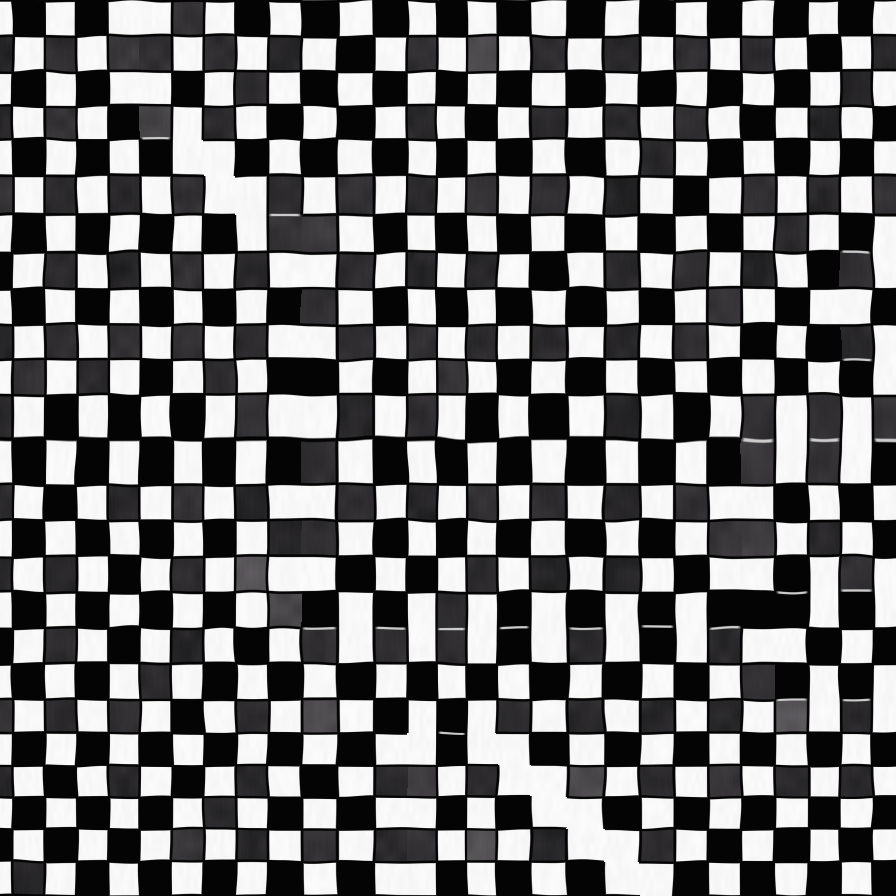
Write a Shadertoy shader that draws this pattern.

```glsl
// Uneven black, grey and white checkerboard with dislocated phase regions.

#define GRID vec2(27.09, 25.0)
#define OFFSET vec2(0.647, 0.0)
#define SEAM 0.0015
#define SCRATCH 0.0013
#define WOBBLE 0.09
#define GREY_ODD_ROW 0.72
#define GREY_EVEN_ROW 0.12
#define WHITE vec3(0.985)
#define BLACK vec3(0.015)
#define GREY vec3(0.178, 0.172, 0.180)

float hash(vec2 p) {
    return fract(sin(dot(p, vec2(127.1, 311.7))) * 43758.545);
}

float noise(vec2 p) {
    vec2 i = floor(p), f = fract(p);
    f = f * f * (3.0 - 2.0 * f);
    return mix(mix(hash(i), hash(i + vec2(1, 0)), f.x),
               mix(hash(i + vec2(0, 1)), hash(i + vec2(1, 1)), f.x), f.y);
}

float bump(float x, float center, float width) {
    float t = (x - center) / width;
    return exp(-t * t);
}

// Stretch and squeeze columns and rows, then bow their edges slightly.
vec2 warpGrid(vec2 g) {
    float dx = -0.10 + 0.18 * cos(6.2832 * (g.x - 24.0) / 26.0)
             + 0.25 * bump(g.x, 12.3, 1.8) - 0.18 * bump(g.x, 16.5, 2.0);
    float dy = 0.52 * (smoothstep(11.0, 13.5, g.y) - smoothstep(19.2, 25.0, g.y))
             - 0.12 * bump(g.y, 4.3, 1.3) + 0.06 * bump(g.y, 8.5, 2.0);
    vec2 bow = vec2(noise(g * 1.1 + 7.3), noise(g * 1.1 + 41.9)) - 0.5;
    return g - vec2(dx, dy) + WOBBLE * bow;
}

// Regions where the checkerboard phase is inverted; rows count downward.
bool isFlipped(vec2 id) {
    float wall = 5.0 + clamp((id.y - 3.0) * 1.5, 0.0, 5.0);
    bool upper = id.x >= wall && id.y < 17.0 && !(id.x >= 23.0 && id.y >= 12.0);
    bool lower = id.x >= 13.0 && id.y >= 20.0 && id.x < id.y - 4.0;
    bool sideHigh = id.x >= 26.0 && abs(id.y - 8.0) < 1.5;
    bool sideLow = id.x >= 24.0 && abs(id.y - 17.0) < 1.5;
    return (upper || lower) != (sideHigh || sideLow);
}

bool isDark(vec2 id) {
    return (mod(id.x + id.y, 2.0) > 0.5) != isFlipped(id);
}

// Dark tiles are black or charcoal, with paler wear where two of them merge.
vec3 darkTile(vec2 id, vec2 f, bool merged) {
    float chance = mod(id.y, 2.0) > 0.5 ? GREY_ODD_ROW : GREY_EVEN_ROW;
    float isGrey = step(hash(id + 3.7), chance);
    float tone = 0.78 + 0.4 * hash(id + 19.1);
    tone += 0.8 * step(0.95, hash(id + 57.3));
    if (merged && hash(id + 83.0) > 0.45) {
        isGrey = 1.0;
        tone += 0.6 * hash(id + 11.0);
    }
    float cloud = noise(id * 5.0 + f * 2.5) - 0.5;
    float brush = noise(vec2(f.x * 18.0, f.y * 2.0) + id * 9.0) - 0.5;
    return mix(BLACK, GREY * (tone + 0.3 * cloud + 0.08 * brush), isGrey);
}

void mainImage(out vec4 fragColor, in vec2 fragCoord) {
    vec2 uv = fragCoord / iResolution.xy;
    vec2 g = warpGrid(vec2(uv.x, 1.0 - uv.y) * GRID + OFFSET);
    vec2 id = floor(g);
    vec2 f = g - id - 0.5;
    float aa = max(0.75 / iResolution.y, 0.0006);

    // Distance to the nearest edge on each axis and the tile beyond it.
    vec2 side = vec2(f.x < 0.0 ? -1.0 : 1.0, f.y < 0.0 ? -1.0 : 1.0);
    vec2 edge = (0.5 - abs(f)) / GRID;
    bool dark = isDark(id);
    bool sameX = isDark(id + vec2(side.x, 0.0)) == dark;
    bool sameY = isDark(id + vec2(0.0, side.y)) == dark;

    // Seams vanish between joined tiles of one kind.
    float nearest = min(sameX ? 1.0 : edge.x, sameY ? 1.0 : edge.y);
    float inside = smoothstep(SEAM - aa, SEAM + aa, nearest);

    bool merged = dark && (isDark(id + vec2(1, 0)) || isDark(id - vec2(1, 0)));
    vec3 paper = WHITE - 0.025 * noise(g * vec2(9.0, 3.0));
    vec3 tile = dark ? darkTile(id, f, merged) : paper;
    vec3 color = mix(BLACK, tile, inside);

    // Pale scratch between vertically joined dark tiles.
    if (dark && sameY) {
        float line = 1.0 - smoothstep(SCRATCH - aa, SCRATCH + aa, edge.y);
        line *= smoothstep(0.5, 0.36, abs(f.x));
        color = mix(color, vec3(0.80), line);
    }
    fragColor = vec4(color, 1.0);
}
```
